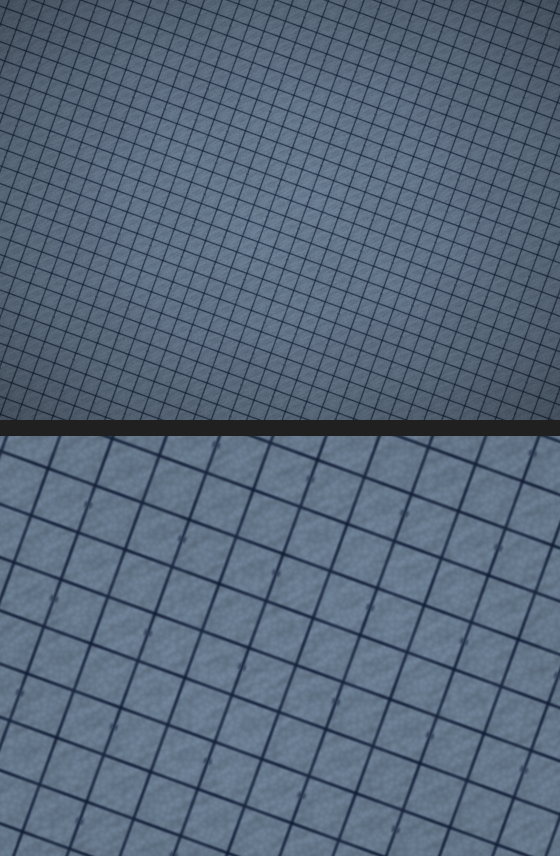
Top: the whole. Bottom: its middle third, enlarged.
Reproduce this pattern procedurally as a Shadertoy shader.

```glsl
// Tilted square grid of navy lines on worn slate-blue cloth.
// Lines are distances to a rotated lattice; the wear is cellular noise that
// wraps every two cells, over fine grain, a diagonal weave and a vignette.

const float TILT = 0.349;                       // clockwise, radians
const float CELL = 0.0397;                      // cell side / canvas height
const vec2  CROSSING = vec2(0.0127, -0.0151);   // one crossing, from centre
const float HALF_WIDTH = 0.0012;                // line half width
const float LINE_SOFT = 0.0014;                 // line edge blur
const float WEAR_PERIOD = 2.0;                  // cells before wear repeats
const float WEAR_DEPTH = 0.13;
const float GRAIN_SCALE = 210.0;                // grains per canvas height
const float GRAIN_DEPTH = 0.12;
const float WEAVE_DEPTH = 0.018;
const float VIGNETTE = 0.36;
const vec3  CLOTH = vec3(0.415, 0.487, 0.567);
const vec3  INK = vec3(0.055, 0.105, 0.205);
const vec3  SMUDGE = vec3(0.17, 0.21, 0.26);

vec2 hash2(vec2 p) {
    vec3 q = fract(p.xyx * vec3(0.1031, 0.1030, 0.0973));
    q += dot(q, q.yzx + 33.33);
    return fract((q.xx + q.yz) * q.zy);
}

// Distance to the nearest scattered point; the points wrap at period.
float cellular(vec2 p, vec2 period) {
    vec2 base = floor(p);
    float nearest = 4.0;
    for (int y = -1; y <= 1; y++) {
        for (int x = -1; x <= 1; x++) {
            vec2 id = base + vec2(x, y);
            vec2 offset = id + hash2(mod(id, period) + 7.0) - p;
            nearest = min(nearest, dot(offset, offset));
        }
    }
    return sqrt(nearest);
}

// Streaks along the cell diagonal, repeating with the lattice.
float wearStreaks(vec2 grid) {
    vec2 diagonal = vec2(grid.x + grid.y, 3.0 * (grid.x - grid.y));
    float streak = cellular(diagonal, WEAR_PERIOD * vec2(1.0, 3.0));
    return 1.0 - smoothstep(0.05, 0.75, streak);
}

// Small dark blot halfway along one line of each wear tile.
float blot(vec2 grid) {
    vec2 local = mod(grid - vec2(1.0, 1.59) + 1.0, WEAR_PERIOD) - 1.0;
    return 1.0 - smoothstep(0.03, 0.13, length(local));
}

float lineMask(float dist, float pixel) {
    float soft = max(LINE_SOFT, pixel);
    return 1.0 - smoothstep(HALF_WIDTH - soft, HALF_WIDTH + soft, dist);
}

void mainImage(out vec4 fragColor, in vec2 fragCoord) {
    float pixel = 1.0 / iResolution.y;
    vec2 p = (fragCoord - 0.5 * iResolution.xy) * pixel;

    // Lattice coordinates: one unit per cell.
    float c = cos(TILT), s = sin(TILT);
    vec2 q = p - CROSSING;
    vec2 grid = vec2(c * q.x - s * q.y, s * q.x + c * q.y) / CELL;

    // Cloth: grain, weave and broad tone drift.
    float grain = cellular(p * GRAIN_SCALE, vec2(1024.0)) - 0.5;
    float weave = sin(dot(p, vec2(310.0, -620.0)) + 2.0 * sin(grid.x * 2.3));
    float drift = sin(grid.x * 0.71 + sin(grid.y * 0.53)) * sin(grid.y * 0.83);
    float tone = 1.0 - GRAIN_DEPTH * grain + WEAVE_DEPTH * weave + 0.015 * drift;
    vec3 color = CLOTH * tone;
    color = mix(color, SMUDGE, WEAR_DEPTH * wearStreaks(grid));

    // Lines, with slightly uneven ink and darker crossings.
    vec2 dist = abs(fract(grid + 0.5) - 0.5) * CELL;
    float across = lineMask(dist.y, pixel);
    float down = lineMask(dist.x, pixel);
    float ink = 1.0 - (1.0 - 0.88 * across) * (1.0 - 0.84 * down);
    ink *= 0.94 + 0.06 * sin(grid.x * 3.7 + grid.y * 2.9);
    ink = max(ink, 0.55 * blot(grid));
    color = mix(color, INK, ink);

    // Vignette reaches full strength in the corners.
    vec2 edge = 2.0 * fragCoord / iResolution.xy - 1.0;
    color *= 1.0 - VIGNETTE * 0.5 * dot(edge, edge);
    fragColor = vec4(color, 1.0);
}
```
